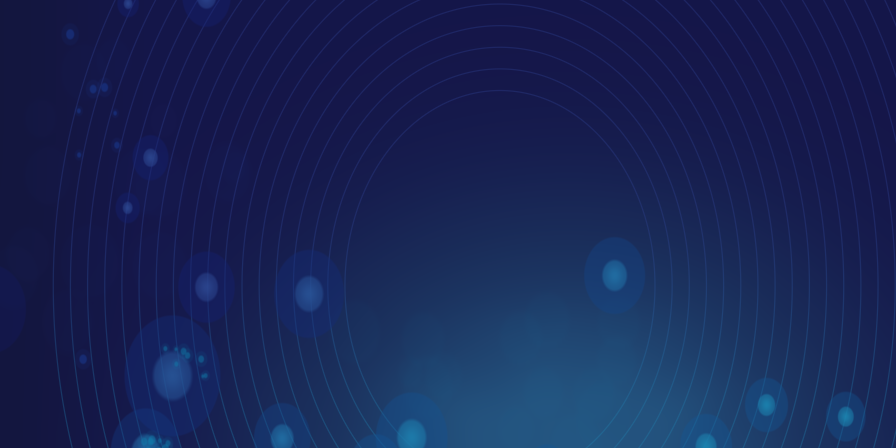
Give the GLSL for this background, as a Shadertoy shader.

```glsl
const float ASPECT = 1.26;   // height over width of rings and orbs

// Centre and halo radius of each large orb
const vec3 ORBS[16] = vec3[16](
    vec3(1.372, .385, .068), vec3(.690, .344, .078), vec3(.461, .359, .063),
    vec3(.385, .161, .107), vec3(.336, .648, .040), vec3(.285, .536, .027),
    vec3(.461, 1.008, .054), vec3(.919, .023, .080), vec3(.630, .021, .063),
    vec3(1.576, .003, .058), vec3(1.711, .096, .048), vec3(1.888, .070, .044),
    vec3(.286, .992, .024), vec3(.839, -.045, .060), vec3(1.221, -.047, .044),
    vec3(.325, -.010, .078));

vec2 hash2(vec2 p) {
    vec3 q = fract(p.xyx * vec3(.1031, .1030, .0973));
    q += dot(q, q.yzx + 33.33);
    return fract((q.xx + q.yz) * q.zy);
}

float cornerSlope(vec2 cell, vec2 corner, vec2 f) {
    return dot(hash2(cell + corner) * 2. - 1., f - corner);
}

float gradientNoise(vec2 p) {
    vec2 i = floor(p), f = fract(p);
    vec2 u = f * f * f * (f * (f * 6. - 15.) + 10.);
    vec2 e = vec2(0, 1);
    return mix(mix(cornerSlope(i, e.xx, f), cornerSlope(i, e.yx, f), u.x),
               mix(cornerSlope(i, e.xy, f), cornerSlope(i, e.yy, f), u.x), u.y);
}

float coverage(float dist, float px) {
    return clamp(.5 - dist / px, 0., 1.);
}

// Radius measured on upright ellipses
float ovalRadius(vec2 p) {
    return length(p / vec2(1, ASPECT));
}

float softOval(vec2 p, float radius, float blur) {
    return 1. - smoothstep(radius - blur, radius + blur, ovalRadius(p));
}

// Teal grows towards the lower right
float tealAmount(vec2 p) {
    return clamp(.2 + .8 * p.x - 1.6 * p.y, 0., 1.);
}

vec3 backdrop(vec2 p) {
    vec2 g = (p - vec2(1.27, -.05)) / vec2(.68, .57);
    float glow = exp(-dot(g, g));
    glow *= 1. + .10 * gradientNoise(p * 6.) * smoothstep(.5, 0., p.y);
    vec3 navy = mix(vec3(.075, .085, .245), vec3(.080, .085, .285), smoothstep(0., .35, p.x));
    vec3 color = mix(navy, vec3(.102, .180, .355), smoothstep(0., .52, glow));
    return mix(color, vec3(.140, .335, .505), smoothstep(.38, 1.05, glow));
}

// Evenly spaced concentric outlines
float rings(vec2 p, float first, float spacing, float count, float px) {
    float r = ovalRadius(p);
    float n = clamp(round((r - first) / spacing), 0., count - 1.);
    float slope = length(p / vec2(1, ASPECT * ASPECT)) / max(r, .001);
    float dist = abs(r - first - n * spacing) / max(slope, .001);
    return coverage(dist - .0014, px);
}

vec3 addOrb(vec3 color, vec2 p, vec3 orb, float px) {
    vec2 q = p - orb.xy;
    float teal = tealAmount(orb.xy);
    vec3 haloColor = mix(vec3(.075, .130, .460), vec3(.070, .340, .590), teal);
    vec3 coreColor = mix(vec3(.180, .290, .580), vec3(.110, .540, .710), teal);
    color = mix(color, haloColor, .36 * softOval(q, orb.z, px));
    float core = softOval(q, orb.z * .40, max(px, orb.z * .05));
    core *= 1. - .4 * smoothstep(0., orb.z * .4, ovalRadius(q));
    return mix(color, coreColor, .82 * core);
}

// Faint out-of-focus discs spread over a box
vec3 addBokeh(vec3 color, vec2 p, vec2 corner, vec2 size, vec3 tint, float seed) {
    for (int i = 0; i < 14; i++) {
        vec2 h = hash2(vec2(float(i) * 7.3, seed));
        float radius = mix(.025, .065, fract(h.x * 13.7));
        color = mix(color, tint, .03 * softOval(p - corner - h * size, radius, .008));
    }
    return color;
}

// Small bright specks spread over a box
vec3 addSparks(vec3 color, vec2 p, vec2 corner, vec2 size, vec3 tint, float seed, float px) {
    for (int i = 0; i < 8; i++) {
        vec2 h = hash2(vec2(float(i) * 5.1, seed));
        float radius = mix(.003, .010, fract(h.y * 9.3));
        vec2 q = p - corner - h * size;
        color = mix(color, tint, .10 * softOval(q, radius * 2.2, px));
        color = mix(color, tint, .45 * softOval(q, radius, px));
    }
    return color;
}

void mainImage(out vec4 fragColor, in vec2 fragCoord) {
    vec2 p = fragCoord / iResolution.xy * vec2(2, 1);
    float px = 1. / iResolution.y;
    vec3 blue = vec3(.10, .25, .62), teal = vec3(.06, .50, .68);

    // Glow and soft discs
    vec3 color = backdrop(p);
    color = addBokeh(color, p, vec2(.75, 0), vec2(.75, .32), teal, 3.);
    color = addBokeh(color, p, vec2(0, .1), vec2(.55, .8), blue, 8.);
    color = mix(color, vec3(.07, .12, .50), .18 * softOval(p - vec2(-.02, .31), .078, px));

    // Rings
    float ringTeal = smoothstep(.55, 0., p.y);
    vec3 ringColor = mix(vec3(.19, .27, .60), vec3(.12, .52, .70), ringTeal);
    float line = rings(p - vec2(1.116, .362), .346, .0383, 18., px);
    color = mix(color, ringColor, .32 * line);

    // Orbs and specks
    for (int i = 0; i < 16; i++) color = addOrb(color, p, ORBS[i], px);
    color = addSparks(color, p, vec2(.14, .02), vec2(.15, .95), blue, 5., px);
    color = addSparks(color, p, vec2(.36, .16), vec2(.10, .08), teal, 11., px);
    color = addSparks(color, p, vec2(.26, -.01), vec2(.13, .03), teal, 17., px);
    fragColor = vec4(color, 1);
}
```
